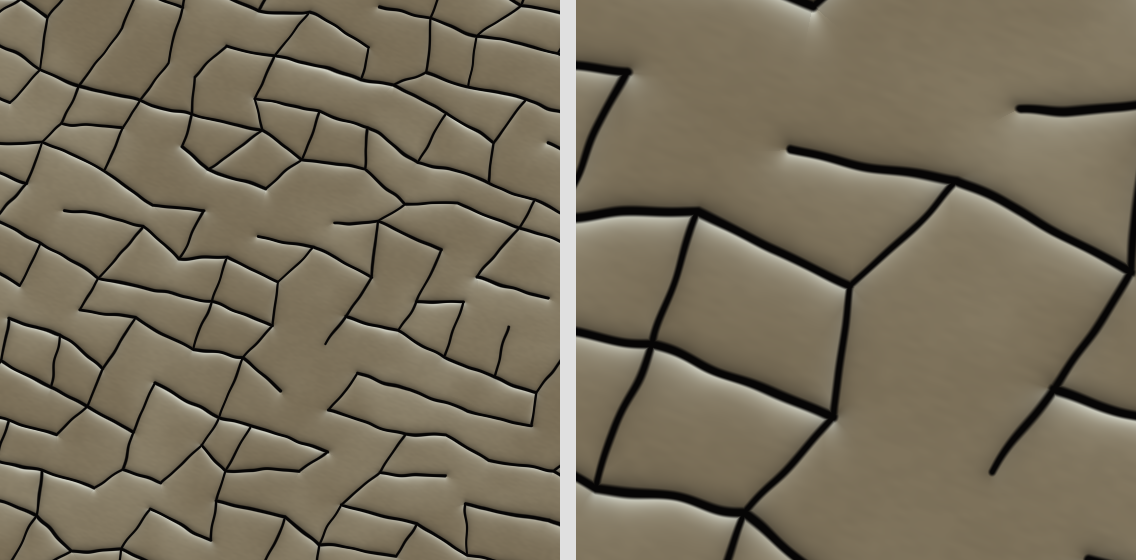
Left, the full canvas; right, a detail of the centre.
Write a three.js fragment shader that draws this texture.

```glsl
// Cracked slabs of tan stone: slanted black joints with pale, lit upper rims.
varying vec2 vUv;

#define STRATA vec2(0.094, -0.035)  // lattice step along the long joints
#define CROSS vec2(0.040, 0.069)    // lattice step along the steep joints
#define JITTER 0.54                 // scatter of the corners
#define KEEP_STRATA 0.78            // share of long joints that are cut
#define KEEP_CROSS 0.64             // share of steep joints that are cut
#define CRACK_WIDTH 0.0023          // half width of a joint
#define SOFTNESS 0.0013             // half width of the joint's soft edge
#define LIT_SIDE vec2(-0.34, -0.94) // side of a joint that catches light
#define RIM_STRENGTH 0.85
#define GRAIN 0.035

const vec3 STONE = vec3(0.475, 0.428, 0.338);
const vec3 STONE_LIGHT = vec3(0.550, 0.510, 0.420);
const vec3 RIM = vec3(0.800, 0.800, 0.745);
const vec3 CRACK = vec3(0.025, 0.020, 0.018);

float hash(vec2 p) {
  vec3 q = fract(vec3(p.xyx) * 0.1031);
  q += dot(q, q.yzx + 33.33);
  return fract((q.x + q.y) * q.z);
}

float noise(vec2 p) {
  vec2 i = floor(p);
  vec2 f = fract(p);
  f = f * f * (3.0 - 2.0 * f);
  return mix(mix(hash(i), hash(i + vec2(1.0, 0.0)), f.x),
             mix(hash(i + vec2(0.0, 1.0)), hash(i + 1.0), f.x), f.y);
}

vec2 noise2(vec2 p) {
  return vec2(noise(p), noise(p + 71.7)) - 0.5;
}

float cross2(vec2 a, vec2 b) {
  return a.x * b.y - a.y * b.x;
}

// Scattered lattice corner in canvas units
vec2 corner(vec2 id) {
  vec2 q = id + JITTER * (vec2(hash(id + 11.0), hash(id + 57.0)) - 0.5);
  return q.x * STRATA + q.y * CROSS;
}

// Adds one joint; surface holds crack distance, rim light and shadow
void addJoint(vec2 p, vec2 a, vec2 b, float width, float rim, inout vec3 surface) {
  vec2 along = b - a;
  vec2 offset = p - a - along * clamp(dot(p - a, along) / dot(along, along), 0.0, 1.0);
  float d = length(offset);
  vec2 normal = normalize(vec2(along.y, -along.x));
  float facing = dot(offset, normal) / max(d, 0.00001) * dot(normal, LIT_SIDE);
  float gap = max(d - width, 0.0);
  float glow = rim * exp(-gap / 0.0055) + 0.24 * exp(-gap / 0.022);
  float shade = 0.36 * exp(-gap / 0.006);
  surface.x = min(surface.x, d - width);
  surface.y = max(surface.y, glow * max(facing, 0.0));
  surface.z = max(surface.z, shade * (0.35 + 0.65 * max(-facing, 0.0)) * step(facing, 0.3));
}

// Visits the joints that start at nearby corners
vec3 joints(vec2 p) {
  vec2 cell = floor(vec2(cross2(p, CROSS), cross2(STRATA, p)) / cross2(STRATA, CROSS));
  vec3 surface = vec3(1.0, 0.0, 0.0);
  for (int j = -1; j <= 1; j++) {
    for (int i = -1; i <= 1; i++) {
      vec2 id = cell + vec2(float(i), float(j)) + 40.0;
      vec2 shift = 40.0 * (STRATA + CROSS);
      vec2 a = corner(id) - shift;
      float rim = RIM_STRENGTH * (0.45 + 0.75 * hash(id + 91.0));
      if (hash(id + 23.0) < KEEP_STRATA) {
        vec2 b = corner(id + vec2(1.0, 0.0)) - shift;
        addJoint(p, a, b, CRACK_WIDTH * 1.2, rim, surface);
      }
      if (hash(id + 37.0) < KEEP_CROSS) {
        vec2 b = corner(id + vec2(0.0, 1.0)) - shift;
        addJoint(p, a, b, CRACK_WIDTH * 0.95, rim, surface);
      }
    }
  }
  return surface;
}

void main() {
  // Bend the straight joints a little
  vec2 p = vUv + 0.014 * noise2(vUv * 9.0) + 0.005 * noise2(vUv * 34.0 + 5.0);
  vec3 surface = joints(p);

  // Stone face: soft mottling and fine slanted grain
  float mottle = 0.65 * noise(vUv * 7.0 + 3.0) + 0.35 * noise(vUv * 19.0);
  vec3 color = mix(STONE, STONE_LIGHT, smoothstep(0.35, 0.95, mottle) * 0.75);
  vec2 fiber = vec2(dot(vUv, vec2(0.94, -0.34)), dot(vUv, vec2(0.34, 0.94)));
  color *= 1.0 + GRAIN * (noise(fiber * vec2(110.0, 260.0)) - 0.5);

  // Rim light, shadow and the dark joints
  float patchy = 0.65 + 0.6 * noise(vUv * 23.0 + 9.0);
  color = mix(color, RIM, clamp(surface.y * patchy, 0.0, 1.0));
  color *= 1.0 - surface.z;
  color = mix(CRACK, color, smoothstep(-SOFTNESS, SOFTNESS, surface.x));
  gl_FragColor = vec4(color, 1.0);
}
```
